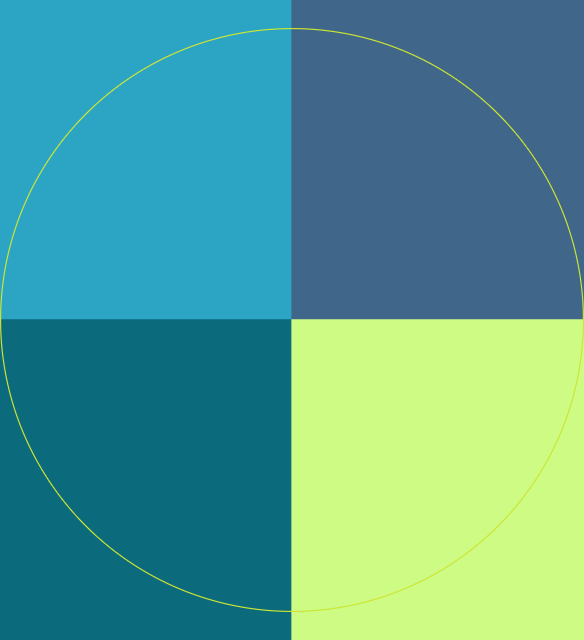
Reproduce this background procedurally as a Shadertoy shader.

```glsl
#define SPLIT vec2(-0.0011, 0.0013)
#define RING_RADIUS 0.499
#define RING_WIDTH 0.002
#define SKY_BLUE vec3(0.173, 0.647, 0.773)
#define SLATE vec3(0.251, 0.404, 0.541)
#define DEEP_TEAL vec3(0.047, 0.416, 0.490)
#define LIME vec3(0.804, 0.984, 0.518)
#define RING_COLOR vec3(0.80, 0.90, 0.20)

// Antialiased coverage of the region where the signed distance is negative
float coverage(float signedDist, float pixel) {
    return clamp(0.5 - signedDist / pixel, 0.0, 1.0);
}

void mainImage(out vec4 fragColor, in vec2 fragCoord) {
    // Centred coordinates, one unit per canvas width
    float pixel = 1.0 / iResolution.x;
    vec2 p = (fragCoord - 0.5 * iResolution.xy) * pixel;

    // Four quadrants
    float right = coverage(SPLIT.x - p.x, pixel);
    float upper = coverage(SPLIT.y - p.y, pixel);
    vec3 lowerRow = mix(DEEP_TEAL, LIME, right);
    vec3 upperRow = mix(SKY_BLUE, SLATE, right);
    vec3 color = mix(lowerRow, upperRow, upper);

    // Thin ring
    float ringDist = abs(length(p) - RING_RADIUS) - 0.5 * RING_WIDTH;
    color = mix(color, RING_COLOR, coverage(ringDist, pixel));

    fragColor = vec4(color, 1.0);
}
```
